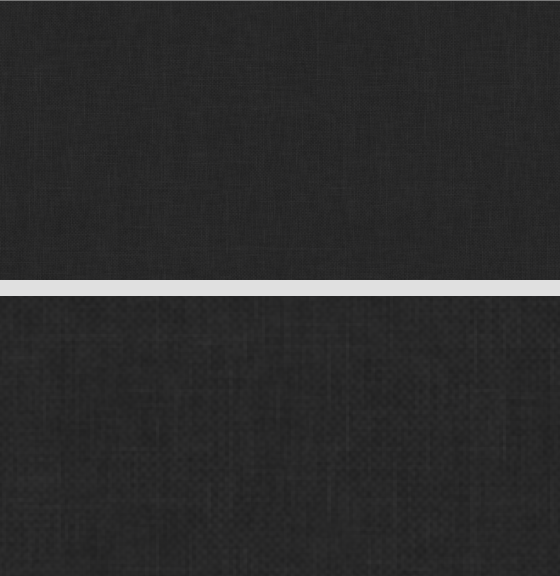
Top, the full canvas; bottom, a detail of the centre.
Reproduce this texture procedurally as a WebGL 1 fragment shader.

```glsl
precision highp float;
// Dark charcoal linen: a fine plain weave with thin uneven threads and a pale top hem.
uniform vec2 u_resolution;

const vec3 CLOTH = vec3(0.154, 0.154, 0.155);
const vec3 HEM = vec3(0.475);
const float HEM_HEIGHT = 0.0039;   // all lengths are in canvas heights
const float WEAVE = 164.0;         // crossings per canvas height
const float YARNS = 230.0;         // fine yarns per canvas height
const float WEAVE_DEPTH = 0.010;
const float YARN_DEPTH = 0.020;
const float SLUB_DEPTH = 0.013;
const float SLUB_SHARE = 0.22;     // share of yarns that carry bright slubs
const float GRAIN_DEPTH = 0.014;
const float BAND_DEPTH = 0.006;
const float SHADE_DEPTH = 0.004;
const float WAVER = 0.6;           // sideways drift of the weave, in crossings
const float PI = 3.14159265;

float hash(vec2 p) {
  vec3 q = fract(vec3(p.xyx) * 0.1031);
  q += dot(q, q.yzx + 33.33);
  return fract((q.x + q.y) * q.z);
}

float noise(vec2 p) {
  vec2 cell = floor(p);
  vec2 f = fract(p);
  f = f * f * (3.0 - 2.0 * f);
  float low = mix(hash(cell), hash(cell + vec2(1.0, 0.0)), f.x);
  float high = mix(hash(cell + vec2(0.0, 1.0)), hash(cell + vec2(1.0)), f.x);
  return mix(low, high, f.y);
}

// Brightness along one yarn, smooth along its length only.
float alongYarn(float yarn, float y, float seed) {
  float f = fract(y);
  vec2 knot = vec2(yarn, floor(y)) + seed;
  return mix(hash(knot), hash(knot + vec2(0.0, 1.0)), f * f * (3.0 - 2.0 * f));
}

// Fine yarns running along y: short variation plus faint longer slubs.
float yarns(vec2 p, float seed) {
  float x = p.x * YARNS;
  float yarn = floor(x);
  float profile = 1.0 - smoothstep(0.3, 0.8, abs(fract(x) - 0.5));
  float start = hash(vec2(yarn, seed)) * 9.0;
  float tone = alongYarn(yarn, p.y * 36.0 + start, seed) - 0.5;
  float run = smoothstep(0.4, 0.9, alongYarn(yarn, p.y * 13.0 + start, seed + 71.0));
  float chosen = step(1.0 - SLUB_SHARE, hash(vec2(yarn, seed + 31.0)));
  return profile * (YARN_DEPTH * tone + SLUB_DEPTH * chosen * run);
}

// Soft bands made of neighbouring yarns.
float bands(vec2 p, float seed) {
  return noise(vec2(p.x * 28.0, p.y * 4.0) + seed) - 0.5;
}

// Alternating over-and-under crossings of warp and weft.
float weave(vec2 p) {
  vec2 drift = vec2(noise(p * vec2(14.0, 9.0)), noise(p * vec2(9.0, 14.0) + 40.0));
  vec2 t = p * WEAVE + WAVER * (drift - 0.5);
  return sin(PI * t.x) * sin(PI * t.y);
}

void main() {
  vec2 p = gl_FragCoord.xy / u_resolution.y;
  float pixel = 1.0 / u_resolution.y;

  float relief = 0.5 + noise(p * 13.0 + 13.0);
  float light = WEAVE_DEPTH * relief * weave(p);
  light += yarns(p, 5.0) + 0.8 * yarns(p.yx, 133.0);
  light += BAND_DEPTH * (bands(p, 23.0) + 0.7 * bands(p.yx, 57.0));
  light += GRAIN_DEPTH * (noise(p * YARNS + 211.0) - 0.5);
  light += SHADE_DEPTH * (noise(p * 2.3 + 91.0) - 0.5);

  vec3 color = CLOTH + light;
  float hem = smoothstep(-0.5 * pixel, 0.5 * pixel, p.y - (1.0 - HEM_HEIGHT));
  gl_FragColor = vec4(mix(color, HEM, hem), 1.0);
}
```
